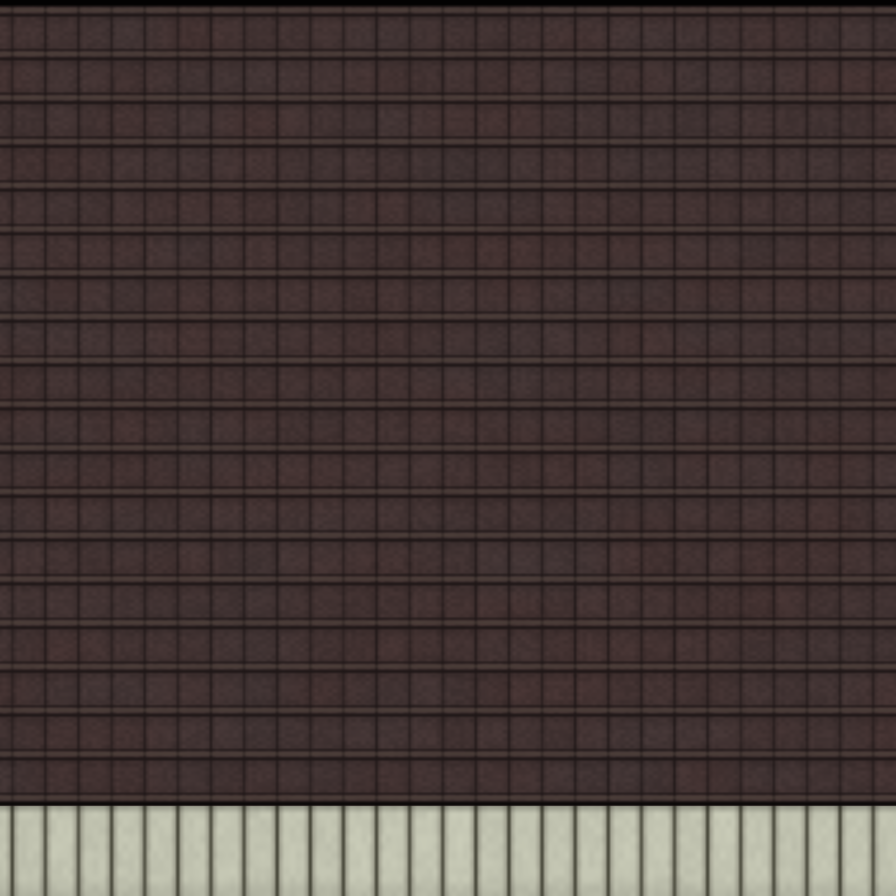
Write a three.js fragment shader that draws this texture.

```glsl
// Dark roof of overlapping tile courses above a pale strip of upright slats.
varying vec2 vUv;

const float COLUMNS = 27.06;
const float SEAM_START = 0.0137;
const float COURSE_HEIGHT = 0.04883;
const float FIRST_COURSE = 0.1042;
const float STRIP_TOP = 0.1005;
const float RIDGE_BOTTOM = 0.9935;

const vec3 TILE = vec3(0.242, 0.193, 0.192);
const vec3 TILE_RED = vec3(0.252, 0.186, 0.182);
const vec3 LIP = vec3(0.295, 0.242, 0.222);
const vec3 GROOVE = vec3(0.115, 0.085, 0.085);
const vec3 SLAT = vec3(0.762, 0.770, 0.695);
const vec3 SLAT_SHADE = vec3(0.63, 0.63, 0.565);
const vec3 SLAT_SEAM = vec3(0.29, 0.29, 0.235);
const vec3 RIDGE = vec3(0.012, 0.008, 0.006);

float hash(vec2 p) {
  return fract(sin(dot(p, vec2(127.1, 311.7))) * 43758.5453);
}

float noise(vec2 p) {
  vec2 i = floor(p);
  vec2 f = fract(p);
  f = f * f * (3.0 - 2.0 * f);
  return mix(mix(hash(i), hash(i + vec2(1.0, 0.0)), f.x),
             mix(hash(i + vec2(0.0, 1.0)), hash(i + vec2(1.0, 1.0)), f.x), f.y);
}

// Soft line: full strength at its centre, zero at the given reach.
float line(float x, float center, float reach) {
  return 1.0 - smoothstep(0.0, reach, abs(x - center));
}

// Distance to the nearest whole number.
float seamDistance(float x) {
  return abs(fract(x + 0.5) - 0.5);
}

vec3 roof(vec2 uv, float column) {
  float course = (uv.y - FIRST_COURSE) / COURSE_HEIGHT;
  float row = floor(course);
  float h = fract(course);
  vec2 cell = vec2(floor(column), row);

  // Tile face with a faint tint and weathering
  vec3 color = mix(TILE, TILE_RED, noise(uv * vec2(14.0, 22.0)));
  color *= 0.97 + 0.06 * hash(cell);
  color *= 0.93 + 0.14 * noise(uv * vec2(190.0, 240.0));
  color *= 1.0 + 0.05 * smoothstep(0.2, 0.45, h) - 0.12 * smoothstep(0.72, 1.0, h);

  // Upright joints, each with its own depth
  float joint = floor(column + 0.5);
  float depth = 0.3 + 0.22 * hash(vec2(joint, 3.0)) + 0.15 * hash(vec2(joint, row));
  float d = seamDistance(column);
  color *= 1.0 - 0.1 * line(d, 0.0, 0.26);
  color = mix(color, GROOVE, depth * line(d, 0.0, 0.085));
  color *= 1.0 + 0.05 * line(fract(column), 0.17, 0.1);

  // Lit lower lip between two grooves
  float lip = line(h, 0.115, 0.085);
  float lipWear = 0.75 + 0.25 * noise(vec2(uv.x * 60.0, row * 7.0));
  color = mix(color, LIP * (1.0 - 0.18 * line(d, 0.0, 0.1)), lip * lipWear);
  color = mix(color, GROOVE, 0.55 * line(h, 0.205, 0.06));
  color = mix(color, GROOVE, 0.85 * line(seamDistance(course), 0.0, 0.075));
  return color;
}

vec3 slats(vec2 uv, float column) {
  float h = uv.y / STRIP_TOP;
  float d = seamDistance(column);

  // Rounded pale faces
  vec3 color = mix(SLAT_SHADE, SLAT, smoothstep(0.04, 0.25, d));
  color *= 0.975 + 0.05 * noise(uv * vec2(150.0, 110.0));
  color *= 0.985 + 0.03 * hash(vec2(floor(column), 9.0));
  color *= 1.0 - 0.07 * smoothstep(0.25, 0.0, h);

  // Narrow dark seams and the shadow under the roof
  float joint = floor(column + 0.5);
  float depth = 0.82 + 0.18 * hash(vec2(joint, 5.0));
  color = mix(color, SLAT_SEAM, depth * line(d, 0.0, 0.105));
  return color * (1.0 - 0.2 * smoothstep(0.9, 1.0, h));
}

void main() {
  float column = (vUv.x - SEAM_START) * COLUMNS;
  vec3 color = roof(vUv, column);

  // Eave shadow, pale strip and black ridge
  color = mix(color, RIDGE, 0.75 * line(vUv.y, STRIP_TOP + 0.002, 0.004));
  float strip = 1.0 - smoothstep(STRIP_TOP - 0.001, STRIP_TOP + 0.001, vUv.y);
  color = mix(color, slats(vUv, column), strip);
  color = mix(color, RIDGE, smoothstep(RIDGE_BOTTOM - 0.002, RIDGE_BOTTOM + 0.002, vUv.y));

  gl_FragColor = vec4(color, 1.0);
}
```
